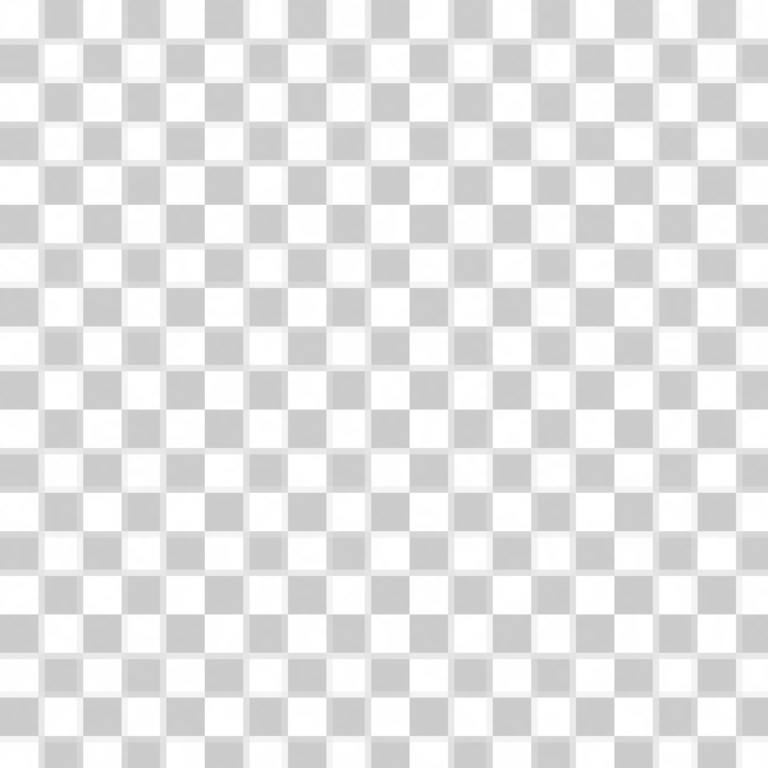
Write a three.js fragment shader that draws this pattern.

```glsl
// Grey and white checkerboard on a coarse grid, with blended seams where cell edges split a grid square.

#define GRID 120.0          // grid squares across the canvas
#define CELL 6.4            // checker cell size in grid squares
#define SOFTNESS 0.13       // edge blur, in grid squares
#define MOTTLE 0.004        // faint tonal variation
#define WHITE vec3(0.998)
#define GREY vec3(0.798)

varying vec2 vUv;

float hash(vec2 p) {
  return fract(sin(dot(p, vec2(127.1, 311.7))) * 43758.5453);
}

// Integral of a square wave that is +1 on even cells and -1 on odd cells.
vec2 waveIntegral(vec2 p) {
  return CELL * (1.0 - abs(mod(p / CELL, 2.0) - 1.0));
}

// Mean of the square wave over one grid square, on each axis.
vec2 squareMean(vec2 index) {
  vec2 i = clamp(index, 0.0, GRID - 1.0);
  return waveIntegral(i + 1.0) - waveIntegral(i);
}

// Grid square means joined by narrow soft edges.
vec2 softWave(vec2 p) {
  vec2 q = p - 0.5;
  vec2 blend = smoothstep(0.5 - SOFTNESS, 0.5 + SOFTNESS, fract(q));
  return mix(squareMean(floor(q)), squareMean(floor(q) + 1.0), blend);
}

// Smooth value noise.
float noise(vec2 p) {
  vec2 i = floor(p);
  vec2 f = smoothstep(0.0, 1.0, fract(p));
  float low = mix(hash(i), hash(i + vec2(1.0, 0.0)), f.x);
  float high = mix(hash(i + vec2(0.0, 1.0)), hash(i + 1.0), f.x);
  return mix(low, high, f.y);
}

void main() {
  // Cells are counted from the top left corner.
  vec2 p = vec2(vUv.x, 1.0 - vUv.y) * GRID;

  // The product of both waves gives the checker, seams included.
  vec2 wave = softWave(p);
  vec3 color = mix(GREY, WHITE, 0.5 + 0.5 * wave.x * wave.y);

  color += MOTTLE * (noise(p * 0.8) - 0.5);
  gl_FragColor = vec4(color, 1.0);
}
```
